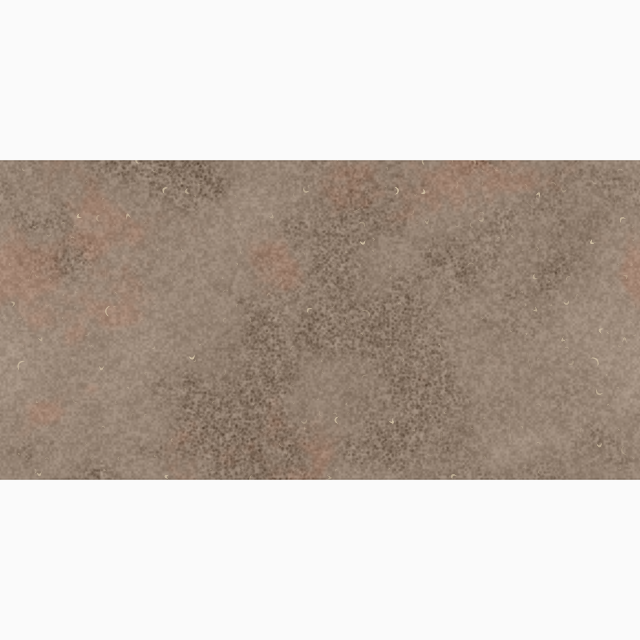
This texture is drawn by a Shadertoy shader. Its source:

```glsl
const vec3 PAPER = vec3(0.98);
const vec3 STONE = vec3(0.563, 0.492, 0.431);
const vec3 RUST = vec3(0.035, -0.01, -0.02);
const vec3 CREAM = vec3(0.86, 0.80, 0.68);
const float TAU = 6.28318;

// Two random values per cell, wrapping after "count" cells
vec2 hash2(vec2 cell, float count, float seed) {
    uvec2 v = uvec2(mod(cell, count)) + uvec2(uint(seed) * 977u, uint(seed) * 353u);
    v = v * 1664525u + 10139u;
    v.x += v.y * 1664525u;
    v.y += v.x * 1664525u;
    v ^= v >> 16u;
    v.x += v.y * 1664525u;
    v.y += v.x * 1664525u;
    v ^= v >> 16u;
    return vec2(v & 65535u) / 65535.0;
}

float valueNoise(vec2 uv, float count, float seed) {
    vec2 cell = floor(uv * count), f = fract(uv * count);
    f = f * f * (3.0 - 2.0 * f);
    float a = hash2(cell, count, seed).x;
    float b = hash2(cell + vec2(1, 0), count, seed).x;
    float c = hash2(cell + vec2(0, 1), count, seed).x;
    float d = hash2(cell + vec2(1, 1), count, seed).x;
    return mix(mix(a, b, f.x), mix(c, d, f.x), f.y);
}

// Layered noise centred on zero
float clouds(vec2 uv, float count, float seed) {
    float sum = 0.0, weight = 0.5;
    for (int i = 0; i < 5; i++) {
        sum += weight * (valueNoise(uv, count, seed + float(i)) - 0.5);
        count *= 2.0;
        weight *= 0.58;
    }
    return sum;
}

// Distance to the nearest scattered point, in cells
float cellular(vec2 uv, float count, float seed) {
    vec2 cell = floor(uv * count), f = fract(uv * count);
    float nearest = 2.0;
    for (int y = -1; y <= 1; y++)
        for (int x = -1; x <= 1; x++) {
            vec2 o = vec2(x, y);
            nearest = min(nearest, length(o + hash2(cell + o, count, seed) - f));
        }
    return nearest;
}

// Randomly turned, slightly bent slivers; size is half length and radius
float flecks(vec2 uv, float count, float share, vec2 size, float bend, float seed) {
    vec2 cell = floor(uv * count);
    vec2 place = hash2(cell, count, seed);
    vec2 form = hash2(cell, count, seed + 1.0);
    vec2 pick = hash2(cell, count, seed + 2.0);
    vec2 p = (fract(uv * count) - mix(vec2(0.3), vec2(0.7), place)) / count;
    float c = cos(TAU * form.x), s = sin(TAU * form.x);
    p = mat2(c, s, -s, c) * p;
    size.x *= mix(0.15, 1.0, form.y * form.y);
    size.y *= mix(1.3, 0.7, form.y);
    p.y += bend * p.x * p.x / size.x;
    p.x -= clamp(p.x, -size.x, size.x);
    float shape = 1.0 - smoothstep(-0.0011, 0.0011, length(p) - size.y);
    return shape * step(pick.x, share) * mix(0.35, 1.0, pick.y);
}

vec3 stone(vec2 uv) {
    // Broad mottling and fine grain, rougher where the stone is dark
    float cloud = clouds(uv, 5.0, 1.0);
    float shade = smoothstep(0.08, -0.2, cloud + 0.5 * clouds(uv, 12.0, 11.0));
    float grain = 0.11 * (valueNoise(uv, 290.0, 21.0) - 0.5)
                + 0.07 * (valueNoise(uv, 150.0, 22.0) - 0.5);
    float tone = 0.012 + 0.16 * cloud + grain * mix(0.8, 1.35, shade);

    // Dark pores gather in the shaded areas
    float fine = cellular(uv, 140.0, 31.0);
    float coarse = cellular(uv, 64.0, 32.0);
    tone -= 0.075 * shade * (1.0 - smoothstep(0.1, 0.5, fine));
    tone -= 0.07 * shade * (1.0 - smoothstep(0.04, 0.2, coarse));
    vec3 color = STONE + tone;
    color += RUST * smoothstep(0.12, 0.3, clouds(uv, 7.0, 41.0));

    // Shell chips, dim crumbs and hairline scratches
    float chips = flecks(uv, 22.0, 0.2, vec2(0.007, 0.0016), 0.5, 51.0);
    float crumbs = flecks(uv, 47.0, 0.2, vec2(0.004, 0.0008), 0.4, 61.0);
    float scratches = flecks(uv, 8.0, 0.22, vec2(0.028, 0.0003), 0.08, 71.0);
    color = mix(color, CREAM, 0.85 * chips);
    color = mix(color, CREAM, 0.4 * crumbs);
    return mix(color, CREAM, 0.4 * scratches);
}

void mainImage(out vec4 fragColor, in vec2 fragCoord) {
    vec2 uv = fragCoord / iResolution.xy;
    float soft = 0.5 / iResolution.y;

    // Horizontal slab with a thin darker rim
    float inside = 0.2495 - abs(uv.y - 0.5);
    vec3 slab = stone(uv) - 0.07 * (1.0 - smoothstep(0.0008, 0.003, inside));
    fragColor = vec4(mix(PAPER, slab, smoothstep(-soft, soft, inside)), 1.0);
}
```
